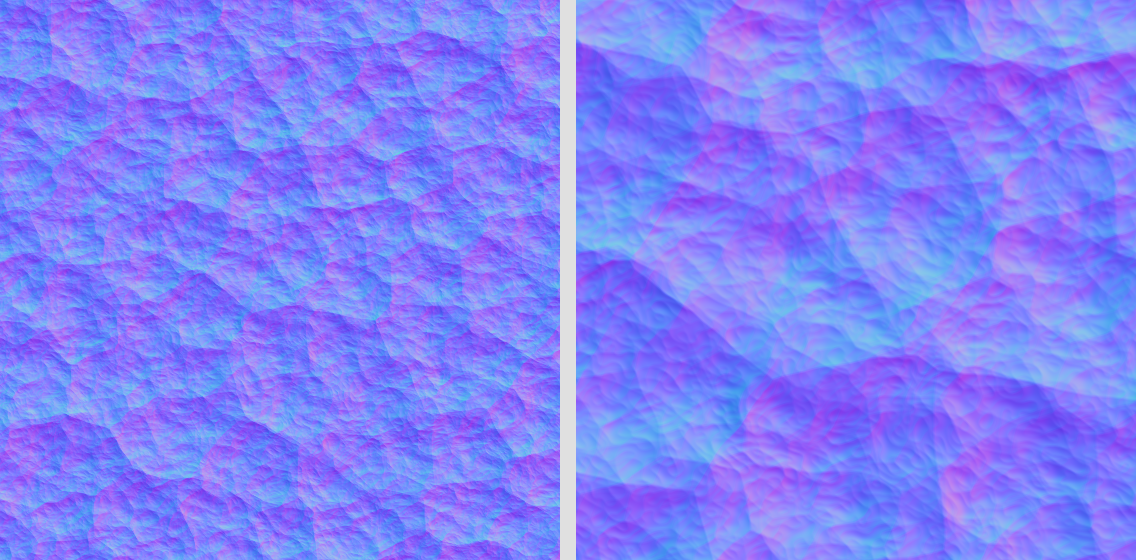
Left, the full canvas; right, a detail of the centre.
Give the GLSL for this texture map, as a Shadertoy shader.

```glsl
// Tangent-space normal map of chipped, pitted rock: rounded hollows of several
// sizes meet in sharp ridges (cellular distance), roughened by creased gradient
// noise. The height field is differentiated and its normal stored as colour.

vec2 hash2(vec2 c) {
    vec3 q = fract(c.xyx * vec3(0.1031, 0.1030, 0.0973));
    q += dot(q, q.yzx + 33.33);
    return fract((q.xx + q.yz) * q.zy);
}

vec2 unitGradient(vec2 c) {
    float angle = 6.2832 * hash2(c + 71.0).x;
    return vec2(cos(angle), sin(angle));
}

float gradientNoise(vec2 p) {
    vec2 i = floor(p), f = p - i;
    vec2 u = f * f * f * (f * (f * 6.0 - 15.0) + 10.0);
    vec2 e = vec2(1.0, 0.0);
    float a = dot(unitGradient(i), f);
    float b = dot(unitGradient(i + e.xy), f - e.xy);
    float c = dot(unitGradient(i + e.yx), f - e.yx);
    float d = dot(unitGradient(i + e.xx), f - e.xx);
    return mix(mix(a, b, u.x), mix(c, d, u.x), u.y);
}

// Depth of a hollow: softened distance to the nearest scattered centre
float hollows(vec2 p) {
    vec2 i = floor(p), f = p - i;
    float nearest = 8.0;
    for (int y = -1; y <= 1; y++)
    for (int x = -1; x <= 1; x++) {
        vec2 cell = vec2(x, y);
        vec2 r = cell + hash2(i + cell) - f;
        nearest = min(nearest, dot(r, r));
    }
    return sqrt(nearest + 0.07);
}

float height(vec2 p) {
    // Bend the cell borders a little
    vec2 q = p + 0.009 * vec2(gradientNoise(p * 13.0), gradientNoise(p * 13.0 + 40.0));
    q += 0.0025 * vec2(gradientNoise(p * 41.0 + 9.0), gradientNoise(p * 41.0 + 60.0));
    q *= vec2(0.92, 1.1);

    // Hollows inside hollows, each layer turned against the last
    mat2 turn = mat2(0.8, 0.6, -0.6, 0.8);
    float h = 0.0, scale = 9.5, slope = 0.21;
    vec2 layer = q;
    for (int k = 0; k < 3; k++) {
        h += slope / scale * hollows(layer * scale + 17.0 * float(k + 1));
        layer = turn * layer;
        scale *= 2.1;
        slope *= 0.76;
    }

    // Fine creases and grain
    scale = 30.0;
    slope = 0.085;
    for (int k = 0; k < 3; k++) {
        h -= slope / scale * abs(gradientNoise(layer * scale + 23.0 * float(k + 1)));
        layer = turn * layer;
        scale *= 2.0;
    }
    return h;
}

void mainImage(out vec4 fragColor, in vec2 fragCoord) {
    vec2 p = fragCoord / iResolution.y + 3.0;

    // Central differences, wide enough to smooth the ridges
    vec2 e = vec2(0.0009, 0.0);
    vec2 slope = vec2(height(p + e.xy) - height(p - e.xy),
                      height(p + e.yx) - height(p - e.yx)) / (2.0 * e.x);

    vec3 normal = normalize(vec3(-slope, 1.0));
    fragColor = vec4(0.5 + 0.5 * normal, 1.0);
}
```
